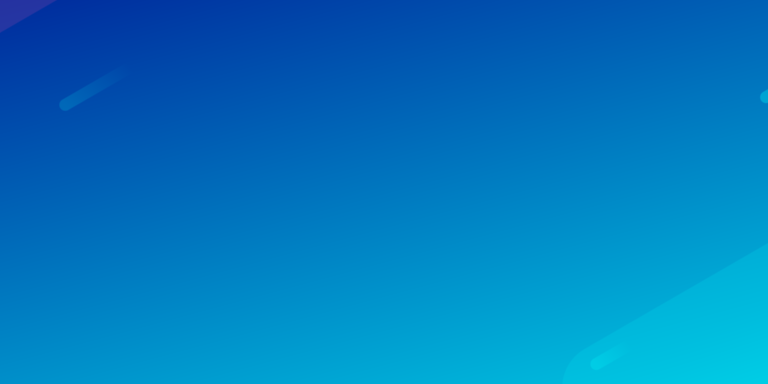
Give the GLSL for this background, as a WebGL 1 fragment shader.

```glsl
precision highp float;

uniform vec2 u_resolution;

// Colours
const vec3 DEEP_BLUE = vec3(0.0, 0.165, 0.615);
const vec3 AQUA = vec3(0.0, 0.775, 0.885);
const vec3 VIOLET = vec3(0.36, 0.24, 0.65);
const vec3 CYAN = vec3(0.0, 0.87, 0.93);

// Layout, in units of canvas height
const vec2 GRADIENT_DIR = vec2(0.259, -0.966);
const vec2 SLANT = vec2(0.866, 0.5);
const float VIOLET_EDGE = 0.792;
const float VIOLET_ALPHA = 0.4;
const vec2 PANEL_CORNER = vec2(1.581, -0.010);
const float PANEL_RADIUS = 0.117;
const float PANEL_ALPHA_HEAD = 0.22;
const float PANEL_ALPHA_FAR = 0.40;
const float STREAK_RADIUS = 0.0155;

// Coordinates along and across the shared slant
vec2 toSlant(vec2 p) {
  return vec2(dot(p, SLANT), dot(p, vec2(-SLANT.y, SLANT.x)));
}

// Antialiased coverage of a signed distance
float coverage(float d) {
  float pixel = 1.0 / u_resolution.y;
  return 1.0 - smoothstep(-pixel, pixel, d);
}

// Quadrant with one rounded corner
float roundedQuadrant(vec2 q, float radius) {
  return length(max(q, 0.0)) + min(max(q.x, q.y), 0.0) - radius;
}

// Rounded streak that fades from head to tail
float streak(vec2 p, vec2 head, float len) {
  vec2 s = toSlant(p - head);
  float d = length(vec2(s.x - clamp(s.x, 0.0, len), s.y)) - STREAK_RADIUS;
  return coverage(d) * (1.0 - clamp(s.x / len, 0.0, 1.0));
}

void main() {
  vec2 p = gl_FragCoord.xy / u_resolution.y;
  float aspect = u_resolution.x / u_resolution.y;

  // Diagonal base gradient from top left to bottom right
  float span = dot(vec2(aspect, -1.0), GRADIENT_DIR);
  float t = dot(p - vec2(0.0, 1.0), GRADIENT_DIR) / span;
  vec3 color = mix(DEEP_BLUE, AQUA, clamp(t, 0.0, 1.0));

  // Violet corner
  float corner = coverage(VIOLET_EDGE - toSlant(p).y);
  color = mix(color, VIOLET, corner * VIOLET_ALPHA);

  // Bright rounded panel, strongest towards the lower right
  vec2 q = toSlant(p - PANEL_CORNER);
  float panel = coverage(roundedQuadrant(vec2(-q.x, q.y), PANEL_RADIUS));
  float depth = smoothstep(0.0, 0.35, -q.y);
  color = mix(color, CYAN, panel * mix(PANEL_ALPHA_HEAD, PANEL_ALPHA_FAR, depth));

  // Light streaks
  color = mix(color, CYAN, 0.20 * streak(p, vec2(0.170, 0.727), 0.195));
  color = mix(color, CYAN, 0.45 * streak(p, vec2(1.553, 0.052), 0.100));
  color = mix(color, CYAN, 0.42 * streak(p, vec2(1.995, 0.747), 0.200));

  gl_FragColor = vec4(color, 1.0);
}
```
